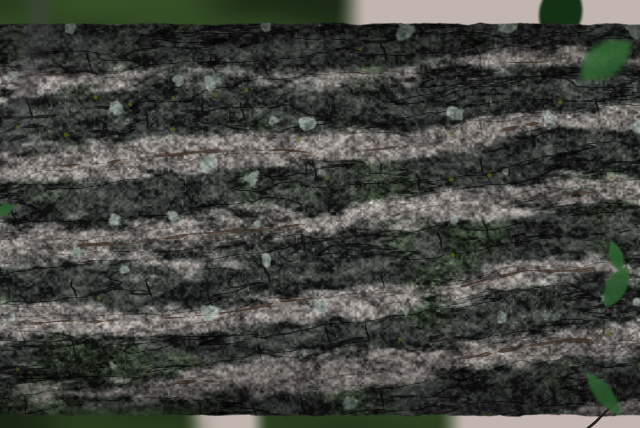
Write a WebGL 2 fragment shader that draws this texture.

```glsl
#version 300 es
precision highp float;
// A weathered trunk lying across soft foliage: tilted pale ridges over dark bark.
// Warped cosine bands and layered noise shape the bark; jittered cells scatter
// lichen, cracks and specks, and blurred lens shapes form the leaves.
uniform vec2 u_resolution;
out vec4 fragColor;

float hash(vec2 p) {
  return fract(sin(dot(p, vec2(127.1, 311.7))) * 43758.5453);
}

float noise(vec2 p) {
  vec2 i = floor(p), f = fract(p);
  f = f * f * (3.0 - 2.0 * f);
  return mix(mix(hash(i), hash(i + vec2(1, 0)), f.x),
             mix(hash(i + vec2(0, 1)), hash(i + vec2(1, 1)), f.x), f.y);
}

float fbm(vec2 p) {
  float sum = 0.0, amp = 0.5;
  for (int i = 0; i < 5; i++) {
    sum += amp * noise(p);
    p = mat2(1.6, 0.3, -0.3, 1.6) * p * 1.2 + 7.3;
    amp *= 0.5;
  }
  return sum;
}

// Offset from the jittered centre of a cell (xy) and the cell's random value (z).
vec3 scatter(vec2 p, float freq, float seed) {
  vec2 cell = floor(p * freq) + seed;
  vec2 jitter = vec2(hash(cell + 3.1), hash(cell + 8.7)) - 0.5;
  return vec3((fract(p * freq) - 0.5 - 0.5 * jitter) / freq, hash(cell));
}

// Coverage of a pointed leaf with half length and half width in size.
float leaf(vec2 p, vec2 centre, float angle, vec2 size, float blur) {
  p -= centre;
  p = mat2(cos(angle), -sin(angle), sin(angle), cos(angle)) * p;
  float along = p.x / size.x;
  float edge = abs(p.y) - size.y * (1.0 - along * along);
  return smoothstep(blur, -blur, edge) * smoothstep(1.25, 0.8, abs(along));
}

vec3 backdrop(vec2 p) {
  float blot = noise(p * vec2(5.0, 9.0) + 4.0);
  vec3 green = mix(vec3(0.09, 0.14, 0.07), vec3(0.24, 0.35, 0.17), blot);
  float upper = smoothstep(0.78, 0.86, p.x);
  float lower = smoothstep(0.42, 0.48, p.x) * smoothstep(0.63, 0.58, p.x)
              + smoothstep(1.02, 1.09, p.x);
  vec3 col = mix(green, vec3(0.76, 0.71, 0.69), p.y > 0.5 ? upper : lower);
  return mix(col, vec3(0.08, 0.19, 0.08), leaf(p, vec2(1.31, 0.97), 1.4, vec2(0.09, 0.05), 0.006));
}

vec3 bark(vec2 p) {
  // Ridges rise to the right, less so near the top.
  float slope = mix(0.11, 0.03, smoothstep(0.45, 0.95, p.y));
  float v = p.y - slope * (p.x - 0.75) + 0.09 * (fbm(p * vec2(2.2, 4.0)) - 0.48);
  float phase = v * 5.6 + 0.3;
  float ridge = 0.5 + 0.5 * cos(6.2832 * phase);
  float rough = fbm(p * vec2(18.0, 42.0)) - 0.48;
  float bias = 0.03 - 0.24 * smoothstep(0.5, 0.9, p.y) - 0.1 * smoothstep(0.2, 0.0, p.y);
  float pale = smoothstep(0.68, 1.02,
    0.6 * ridge + 0.9 * fbm(vec2(p.x * 2.5, v * 15.0)) + 0.55 * rough + bias);

  // Tone and fine grain.
  float grain = noise(p * 190.0) + noise(p * vec2(85.0, 110.0) + 9.0) - 1.0;
  float tone = 0.185 + 0.38 * rough + 0.25 * pale + grain * mix(0.16, 0.27, pale);
  tone += 0.16 * smoothstep(0.78, 0.95, noise(p * 150.0 + 31.0)) * noise(p * 14.0);
  vec3 tint = mix(vec3(0.97, 1.03, 0.98), vec3(1.04, 1.0, 0.97), pale);
  float moss = smoothstep(0.5, 0.75, fbm(p * 7.0 + 20.0)) * (1.0 - pale);
  vec3 col = max(tone, 0.06) * mix(tint, vec3(0.9, 1.08, 0.82), moss);

  // Long furrows, brown seams on the ridges, short cracks across the plates.
  float furrow = abs(fbm(vec2(p.x * 5.0, v * 27.0) + 12.0) - 0.48);
  col *= 1.0 - 0.6 * smoothstep(0.035, 0.005, furrow) * (1.0 - 0.6 * pale);
  float seam = abs(fract(phase + 0.5) - 0.5) / 5.6 + 0.006 * (noise(p * 45.0) - 0.5);
  float seamMask = smoothstep(0.0035, 0.001, abs(seam)) * smoothstep(0.35, 0.6, noise(p * vec2(9.0, 4.0)));
  col = mix(col, vec3(0.23, 0.17, 0.13), 0.75 * seamMask * pale);
  vec3 crack = scatter(p, 7.5, 5.0);
  float bend = crack.x + 0.25 * crack.y + 0.012 * (noise(p * 60.0) - 0.5);
  float crackMask = smoothstep(0.0035, 0.001, abs(bend)) * smoothstep(0.032, 0.012, abs(crack.y));
  col = mix(col, vec3(0.05), 0.85 * crackMask * step(0.6, crack.z) * (1.0 - 0.7 * pale));

  // Lichen patches, thicker toward the top, and small yellow-green specks.
  vec3 patchy = scatter(p, 9.0, 40.0);
  float radius = mix(0.007, 0.021, hash(vec2(patchy.z, 2.0)));
  float rim = length(patchy.xy) + 0.03 * (fbm(p * 45.0) - 0.48) - radius;
  float lichen = smoothstep(0.004, -0.004, rim) * step(patchy.z, mix(0.12, 0.5, p.y));
  col = mix(col, vec3(0.54, 0.59, 0.56) + 0.2 * grain, 0.75 * lichen);
  vec3 speck = scatter(p, 11.0, 70.0);
  float dotMask = smoothstep(0.006, 0.002, length(speck.xy) + 0.004 * grain);
  col = mix(col, vec3(0.36, 0.4, 0.1), 0.7 * dotMask * step(speck.z, 0.12));

  // Rounded shading toward both edges of the trunk.
  return col * mix(0.68, 1.04, smoothstep(0.02, 0.24, p.y) * smoothstep(0.96, 0.78, p.y));
}

void main() {
  vec2 p = gl_FragCoord.xy / u_resolution.y;
  float ragged = 0.012 * (fbm(p * vec2(24.0, 8.0)) - 0.48);
  float trunk = smoothstep(0.027, 0.032, p.y + ragged) * smoothstep(0.947, 0.942, p.y + ragged);
  vec3 col = mix(backdrop(p), bark(p), trunk);

  // Out-of-focus stem, foliage and leaves in front, with one thin twig.
  float stem = smoothstep(0.05, 0.0, abs(p.x - 0.09 * smoothstep(0.5, 1.0, p.y)));
  col = mix(col, vec3(0.27, 0.26, 0.28), 0.4 * stem * smoothstep(0.55, 0.8, p.y));
  float haze = smoothstep(0.07, 0.0, p.y) * smoothstep(0.08, 0.2, p.x) * smoothstep(0.52, 0.4, p.x);
  col = mix(col, vec3(0.17, 0.26, 0.12), 0.7 * haze);
  float twig = abs(p.x - 1.38 - p.y + 0.01 * noise(p * 30.0));
  col = mix(col, vec3(0.13, 0.11, 0.1), smoothstep(0.006, 0.002, twig) * smoothstep(0.11, 0.09, p.y));
  float leaves = leaf(p, vec2(1.415, 0.86), 0.6, vec2(0.075, 0.04), 0.014);
  leaves = max(leaves, leaf(p, vec2(1.44, 0.33), 1.1, vec2(0.055, 0.024), 0.005));
  leaves = max(leaves, leaf(p, vec2(1.44, 0.4), 1.9, vec2(0.04, 0.016), 0.005));
  leaves = max(leaves, leaf(p, vec2(1.41, 0.08), -0.9, vec2(0.065, 0.02), 0.006));
  leaves = max(leaves, leaf(p, vec2(0.01, 0.51), 0.4, vec2(0.025, 0.013), 0.004));
  col = mix(col, mix(vec3(0.13, 0.29, 0.14), vec3(0.22, 0.42, 0.22), noise(p * 16.0)), 0.9 * leaves);
  fragColor = vec4(clamp(col, 0.0, 1.0), 1.0);
}
```
